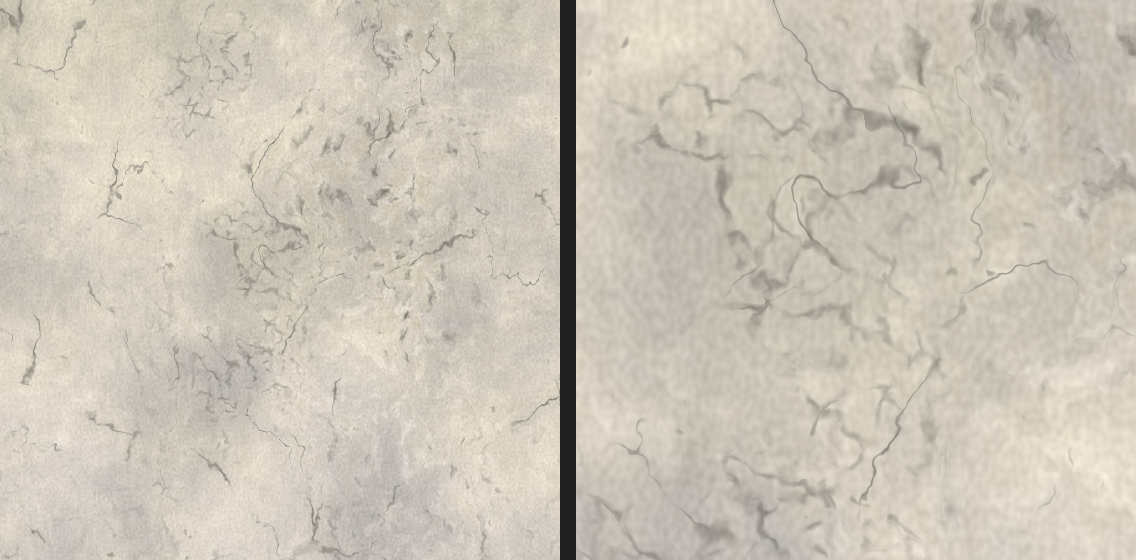
Left: the whole. Right: its middle third, enlarged.
Give the GLSL for this texture, as a WebGL 1 fragment shader.

```glsl
precision highp float;
// Weathered cream marble with cloudy grey tones, broken hairline cracks and flecked seams.

uniform vec2 u_resolution;

#define CLOUD_SCALE 2.8
#define CRACK_SCALE 5.0
#define PEBBLE_SCALE 30.0
#define FLECK_SCALE 30.0
#define CRACK_WIDTH 0.0016
#define CRACK_DEPTH 0.72
#define FLECK_DEPTH 0.95
#define GRAIN 0.062
#define CREAM vec3(0.900, 0.864, 0.802)
#define GREY vec3(0.728, 0.709, 0.672)
#define VEIN_COLOR vec3(0.42, 0.41, 0.38)
#define OCHRE vec3(0.75, 0.70, 0.58)

vec2 hash2(vec2 p) {
  vec3 q = fract(p.xyx * vec3(0.1031, 0.1030, 0.0973));
  q += dot(q, q.yzx + 33.33);
  return fract((q.xx + q.yz) * q.zy);
}

float corner(vec2 cell, vec2 offset) {
  float angle = 6.2832 * hash2(cell).x;
  return dot(vec2(cos(angle), sin(angle)), offset);
}

// Gradient noise, roughly -0.7 to 0.7
float noise(vec2 p) {
  vec2 i = floor(p), f = fract(p);
  vec2 u = f * f * f * (f * (f * 6.0 - 15.0) + 10.0);
  vec2 e = vec2(1.0, 0.0);
  return mix(mix(corner(i, f), corner(i + e, f - e), u.x),
             mix(corner(i + e.yx, f - e.yx), corner(i + 1.0, f - 1.0), u.x), u.y);
}

float fbm(vec2 p) {
  float sum = 0.0, amp = 1.0;
  for (int k = 0; k < 5; k++) {
    sum += amp * noise(p);
    p = mat2(0.8, -0.6, 0.6, 0.8) * p * 2.03 + 17.3;
    amp *= 0.54;
  }
  return sum;
}

// Distance to the nearest border between scattered cells
float cellEdge(vec2 p) {
  vec2 i = floor(p), f = fract(p);
  vec2 nearest = vec2(8.0), second = vec2(8.0);
  for (int y = -1; y <= 1; y++) {
    for (int x = -1; x <= 1; x++) {
      vec2 c = vec2(float(x), float(y));
      vec2 r = c + hash2(i + c) - f;
      if (dot(r, r) < dot(nearest, nearest)) { second = nearest; nearest = r; }
      else if (dot(r, r) < dot(second, second)) second = r;
    }
  }
  return 0.5 * (dot(second, second) - dot(nearest, nearest)) / max(length(second - nearest), 0.001);
}

float line(float d, float width, float pixel) {
  return 1.0 - smoothstep(0.0, width + pixel, d);
}

float band(float x, float center, float width) {
  float t = (x - center) / width;
  return exp(-t * t);
}

void main() {
  vec2 p = gl_FragCoord.xy / u_resolution.y;
  float pixel = 1.0 / u_resolution.y;

  // Domain warps: broad drift, jagged fracture and fine crumbling
  vec2 drift = vec2(fbm(p * 2.2 + 3.1), fbm(p * 2.2 + 41.7));
  vec2 jag = vec2(fbm(p * 15.0 + 8.4), fbm(p * 15.0 + 63.2));
  vec2 crumble = vec2(noise(p * 80.0 + 4.0), noise(p * 80.0 + 29.0));
  vec2 q = p + 0.06 * drift;
  vec2 r = q + 0.014 * jag + 0.006 * crumble;

  // Cloudy ground with warm and cool areas
  float cloud = fbm(q * CLOUD_SCALE * vec2(1.2, 0.8) + 11.0);
  float mottle = fbm(q * 11.0 + 27.0);
  float speckle = fbm(r * 38.0 + 66.0);
  float tone = 0.85 * cloud + 0.33 * mottle + 0.2 * band(q.x, 0.5, 0.2) * smoothstep(0.2, 0.8, p.y);
  vec3 color = mix(GREY, CREAM, smoothstep(-0.75, 0.7, tone));
  float warmth = 0.6 * fbm(q * 2.1 + 55.0) + 0.6 * (p.y - 0.5) + 0.3 * mottle;
  color += clamp(warmth, -0.5, 0.5) * vec3(0.010, 0.010, -0.036);
  color += 0.042 * speckle * (0.4 + smoothstep(-0.2, 0.4, mottle));

  // Flecked, ochre-stained seam running top to bottom
  float seam = band(q.x, 0.72, 0.15);
  float patches = smoothstep(-0.35, 0.25, fbm(q * 5.0 + 72.0));
  float flecks = fbm(r * FLECK_SCALE * vec2(1.25, 0.75) + 5.0);
  float density = 0.2 + 0.8 * seam;
  color = mix(color, OCHRE, 0.34 * density * patches * smoothstep(-0.1, 0.5, -flecks));
  color = mix(color, VEIN_COLOR, FLECK_DEPTH * density * patches * smoothstep(0.12, 0.9, flecks));
  color += 0.06 * density * smoothstep(0.1, 0.5, fbm(r * 36.0 + 90.0));

  // Small irregular pebbles with patchy grey outlines
  float cluster = (0.15 + band(q.x, 0.42, 0.13)) * smoothstep(0.0, 0.35, fbm(q * 5.0 + 31.0));
  float pebble = line(cellEdge(r * PEBBLE_SCALE) / PEBBLE_SCALE, 0.004, pixel);
  color = mix(color, VEIN_COLOR, 0.5 * cluster * pebble * smoothstep(-0.25, 0.35, speckle));

  // Broken polygonal cracks, thickening in places, with a faint halo
  float crack = cellEdge(r * vec2(1.1, 0.75) * CRACK_SCALE + 2.0) / CRACK_SCALE;
  float broken = smoothstep(-0.08, 0.4, fbm(q * 7.0 + 14.0) + 0.3 * speckle);
  float swell = smoothstep(0.05, 0.6, fbm(p * 16.0 + 38.0));
  color = mix(color, VEIN_COLOR, CRACK_DEPTH * broken * line(crack, CRACK_WIDTH * (0.5 + 4.0 * swell), pixel));
  color = mix(color, GREY, 0.4 * broken * line(crack, 0.02, pixel) * smoothstep(-0.3, 0.3, speckle));

  // Long wandering veins, mostly upright
  float wander = abs(fbm(r * vec2(3.4, 1.7) + 83.0)) / 4.5;
  float faded = smoothstep(0.0, 0.5, fbm(q * 6.0 + 49.0) + 0.3 * speckle);
  color = mix(color, VEIN_COLOR, 0.55 * faded * line(wander, CRACK_WIDTH, pixel));

  // Sparse dark pits and a fine upright grain
  float pits = smoothstep(0.4, 0.58, noise(r * vec2(95.0, 65.0)));
  color = mix(color, VEIN_COLOR, 0.45 * pits * smoothstep(-0.1, 0.4, mottle));
  color += GRAIN * (noise(p * vec2(240.0, 170.0)) + 0.4 * noise(p * vec2(120.0, 30.0)));

  gl_FragColor = vec4(clamp(color, 0.0, 1.0), 1.0);
}
```
